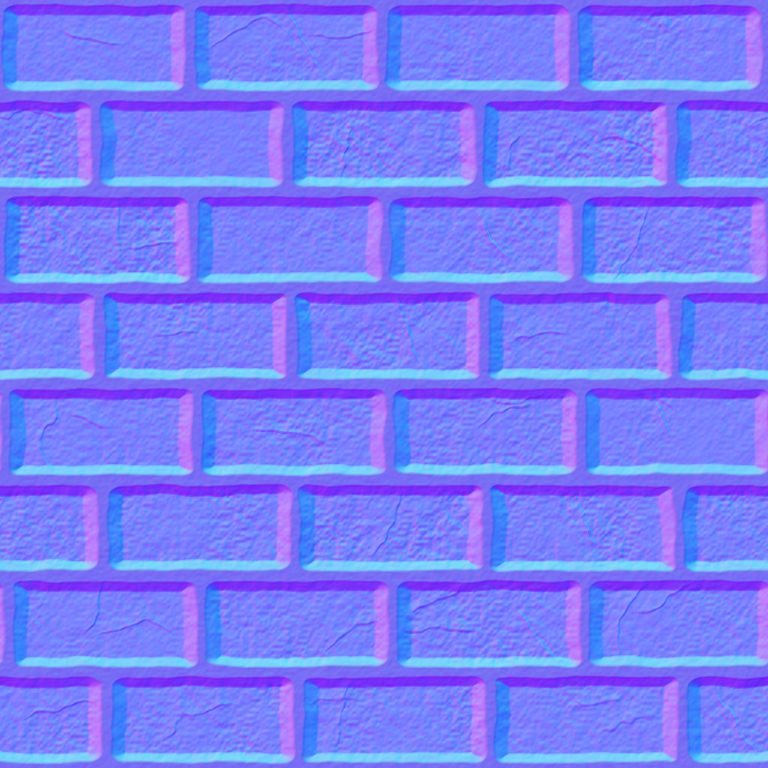
Write a WebGL 2 fragment shader that draws this texture map.

```glsl
#version 300 es
precision highp float;

uniform vec2 u_resolution;
out vec4 outColor;

const vec2 GRID = vec2(4.0, 8.0);
const vec2 BRICK_HALF = vec2(0.1190, 0.0552);
const float BEVEL_WIDTH = 0.0120;
const float BEVEL_HEIGHT = 0.0092;
const float SIDE_SQUASH = 0.65;   // makes side bevels wider than top and bottom
const float ROW_DRIFT = 0.0094;   // sideways creep per row, in bricks
const float SAMPLE_STEP = 0.0016;

float hash(vec2 p) {
    return fract(sin(dot(p, vec2(127.1, 311.7))) * 43758.5453);
}

// Value noise that wraps over the unit square
float noise(vec2 uv, float cells) {
    vec2 p = uv * cells;
    vec2 i = floor(p);
    vec2 f = p - i;
    f = f * f * (3.0 - 2.0 * f);
    vec2 a = mod(i, cells) + cells;
    vec2 b = mod(i + 1.0, cells) + cells;
    return mix(mix(hash(a), hash(vec2(b.x, a.y)), f.x),
               mix(hash(vec2(a.x, b.y)), hash(b), f.x), f.y);
}

// Position relative to the brick centre; id is the wrapped column and row
vec2 brickLocal(vec2 uv, out vec2 id) {
    float row = GRID.y - 1.0 - mod(floor(uv.y * GRID.y), GRID.y);
    float shift = 0.5 * mod(row, 2.0) + ROW_DRIFT * row - 0.01;
    vec2 p = uv * GRID - vec2(shift, 0.0);
    id = vec2(mod(floor(p.x), GRID.x), row);
    return (fract(p) - 0.5) / GRID;
}

float roundedBox(vec2 p, vec2 halfSize, float radius) {
    vec2 q = abs(p) - halfSize + radius;
    return length(max(q, 0.0)) + min(max(q.x, q.y), 0.0) - radius;
}

// 0 in the mortar, 1 on the brick face
float brickMask(vec2 uv, vec2 local, vec2 id) {
    vec2 squash = vec2(SIDE_SQUASH, 1.0);
    float radius = mix(0.006, 0.014, hash(id + 3.7));
    float wobble = (noise(uv, 28.0) - 0.5) * 0.0036 + (noise(uv, 96.0) - 0.5) * 0.0012;
    float d = roundedBox(local * squash, BRICK_HALF * squash, radius) + wobble;
    return clamp(-d / BEVEL_WIDTH, 0.0, 1.0);
}

// Sharp ledge along a bent line, recovering slowly on one side
float crack(vec2 p, float angle, float bend, float wander, float reach) {
    float c = cos(angle);
    float s = sin(angle);
    vec2 q = vec2(c * p.x + s * p.y, c * p.y - s * p.x);
    float v = q.y + bend * q.x * q.x + wander;
    float ledge = smoothstep(-0.0016, 0.0016, v) * exp(-max(v, 0.0) * 160.0);
    return ledge * (1.0 - smoothstep(0.55 * reach, reach, abs(q.x)));
}

// Steep cracks across the face, then shallow ones below the top edge
float brickCracks(vec2 uv, vec2 local, vec2 id) {
    float wander = (noise(uv, 26.0) - 0.5) * 0.018 + (noise(uv, 84.0) - 0.5) * 0.006;
    float depth = 0.0;
    for (int k = 0; k < 3; k++) {
        vec2 seed = id + 11.3 * float(k + 1);
        float shallow = float(k > 0);
        float angle = mix(mix(0.9, 2.2, hash(seed)), mix(-0.5, 0.5, hash(seed)), shallow);
        vec2 centre = vec2(mix(-0.09, 0.09, hash(seed + 1.9)),
                           mix(-0.02, 0.03, hash(seed + 2.3)) + 0.014 * shallow);
        float bend = mix(-4.0, 7.0, hash(seed + 4.1));
        float reach = mix(0.03, 0.07, hash(seed + 5.9));
        float present = step(0.60, hash(seed + 7.7));
        depth += present * crack(local - centre, angle, bend, wander, reach);
    }
    return depth;
}

float grain(vec2 uv) {
    return 0.00090 * noise(uv, 256.0) + 0.00110 * noise(uv, 136.0)
         + 0.00120 * noise(uv, 60.0);
}

float surfaceHeight(vec2 uv) {
    vec2 id;
    vec2 local = brickLocal(uv, id);
    float face = brickMask(uv, local, id);
    float roughness = mix(0.65, 1.25, hash(id + 9.1)) * mix(0.6, 1.4, noise(uv, 20.0));
    float relief = grain(uv) * mix(0.35, roughness, face);
    return BEVEL_HEIGHT * face + relief - 0.0015 * face * brickCracks(uv, local, id);
}

void main() {
    vec2 uv = gl_FragCoord.xy / u_resolution;
    vec2 dx = vec2(SAMPLE_STEP, 0.0);
    vec2 dy = dx.yx;

    // Surface slope, with the green axis pointing down
    vec2 slope = vec2(surfaceHeight(uv - dx) - surfaceHeight(uv + dx),
                      surfaceHeight(uv + dy) - surfaceHeight(uv - dy)) / (2.0 * SAMPLE_STEP);
    vec3 normal = normalize(vec3(slope, 1.0));

    // Encode, with a slight tilt in the mortar
    vec2 id;
    vec2 local = brickLocal(uv, id);
    float mortar = 1.0 - smoothstep(0.0, 0.25, brickMask(uv, local, id));
    vec3 color = vec3(0.5 + 0.5 * normal.xy, 0.9 + 0.1 * normal.z);
    color += mix(vec3(-0.025, 0.005, 0.0), vec3(-0.03, -0.07, -0.04), mortar);
    outColor = vec4(clamp(color, 0.0, 1.0), 1.0);
}
```
